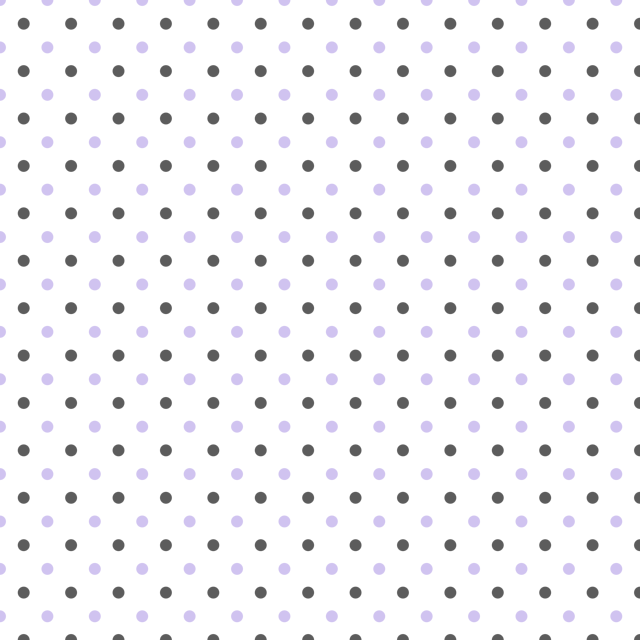
Write a three.js fragment shader that draws this pattern.

```glsl
varying vec2 vUv;

const float REPEATS = 13.5;
const float DOT_RADIUS = 0.125;

const vec3 WHITE = vec3(1.0);
const vec3 LAVENDER = vec3(0.815, 0.765, 0.94);
const vec3 CHARCOAL = vec3(0.36);

// Coverage of a dot repeated once per unit cell, centred on offset
float dotGrid(vec2 p, vec2 offset, float radius, float blur) {
  vec2 local = fract(p - offset + 0.5) - 0.5;
  float dist = length(local) - radius;
  return 1.0 - smoothstep(-blur, blur, dist);
}

void main() {
  vec2 grid = vUv * REPEATS;
  float blur = 0.75 * fwidth(grid.x);

  // Two interleaved lattices, half a cell apart in both directions
  float lavenderDots = dotGrid(grid, vec2(0.0, 0.5), DOT_RADIUS, blur);
  float charcoalDots = dotGrid(grid, vec2(0.5, 0.0), DOT_RADIUS, blur);

  vec3 color = mix(WHITE, LAVENDER, lavenderDots);
  color = mix(color, CHARCOAL, charcoalDots);
  gl_FragColor = vec4(color, 1.0);
}
```
